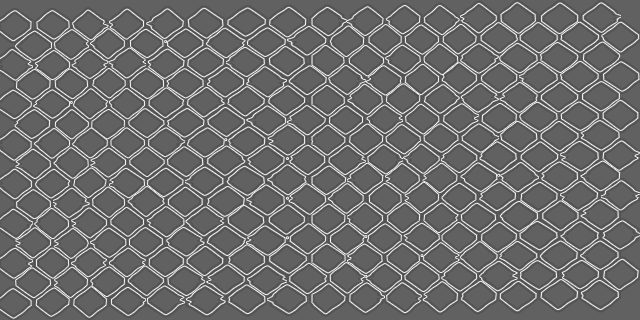
A Shadertoy shader for this pattern:

```glsl
// Mesh of thin pale outlines on flat grey: sixteen columns by eight rows of rounded
// diamonds, with a second set of seven rows in the gaps between them. Each cell is a
// distance function, given its own lean, size and ragged side corners by a hash.

float hash(vec2 p) {
    return fract(sin(dot(p, vec2(127.1, 311.7))) * 43758.5453);
}

// Signed distance to one cell outline; p is in units of the cell pitch.
float cellShape(vec2 p, vec2 id) {
    // Individual offset and lean
    p += 0.035 * (vec2(hash(id + 1.3), hash(id + 2.7)) - 0.5);
    p.x += 0.22 * (hash(id + 4.1) - 0.5) * p.y;

    // Ragged notch, common on the left corner and rarer on the right
    float side = p.x < 0.0 ? 0.0 : 1.0;
    float chance = hash(id + 5.9 + 8.0 * side);
    float notch = 0.065 * smoothstep(0.25 + 0.4 * side, 1.0, chance);
    float ragged = sin(p.y * 38.0 + 6.28 * hash(id + 7.7)) * exp(-90.0 * p.y * p.y);
    p.x += notch * ragged * smoothstep(0.18, 0.38, abs(p.x));

    // Sloping edges with rounded top and bottom, cut off at the sides
    float size = 0.395 + 0.02 * (hash(id + 9.2) - 0.5);
    float roundX = sqrt(p.x * p.x + 0.0012);
    float slopes = (abs(p.y) + 0.75 * roundX - size) / 1.25;
    slopes += 0.006 * sin(p.x * 13.0 + p.y * 9.0 + 6.28 * hash(id + 3.3));
    float sides = abs(p.x) - 0.455 + 0.035 * hash(id + 6.4);
    return max(slopes, sides);
}

float cellDistance(vec2 p, vec2 id) {
    float d = cellShape(p, id);
    // Straight seam along the ninth column
    if (abs(id.x - 8.0) < 0.1) d = max(d, -0.39 - p.x);
    // Occasional stray loop in the gap below
    if (hash(id + 11.6) > 0.96) d = min(d, length(p - vec2(0.0, -0.455)) - 0.025);
    return d;
}

void mainImage(out vec4 fragColor, in vec2 fragCoord) {
    float pixel = 1.0 / iResolution.y;
    vec2 p = fragCoord * pixel;

    // Columns drift sideways in two waves; rows rise slightly to the right
    float drift = sin(3.14159 * (p.x - 0.044) / 0.98);
    vec2 grid = vec2(p.x + 0.016 * drift * drift - 0.044, p.y - 0.052 - 0.015 * p.x);
    grid /= vec2(0.1224, 0.1238);

    float line = 0.0;
    float rim = 0.0;
    for (int k = 0; k < 2; k++) {
        float stagger = 0.5 * float(k);
        vec2 id = floor(grid - stagger + 0.5) + stagger;
        if (id.x < 0.0 || id.x > 15.6 || id.y < 0.0 || id.y > 7.0) continue;

        // Divide by the gradient to keep the stroke even around the notches
        vec2 local = grid - id;
        vec2 e = vec2(0.004, 0.0);
        float d = cellDistance(local, id);
        vec2 slope = vec2(cellDistance(local + e, id), cellDistance(local + e.yx, id)) - d;
        d *= 0.123 / max(length(slope) / e.x, 0.7);

        // Box-filtered stroke and its faint dark rim
        float outer = clamp((d + 0.0015) / pixel + 0.5, 0.0, 1.0);
        float inner = clamp((d - 0.0015) / pixel + 0.5, 0.0, 1.0);
        line = max(line, outer - inner);
        float away = (abs(d) - 0.0065) / 0.0025;
        rim = max(rim, exp(-away * away));
    }

    float shade = mix(0.38 - 0.065 * rim, 0.98, line);
    fragColor = vec4(vec3(shade), 1.0);
}
```
